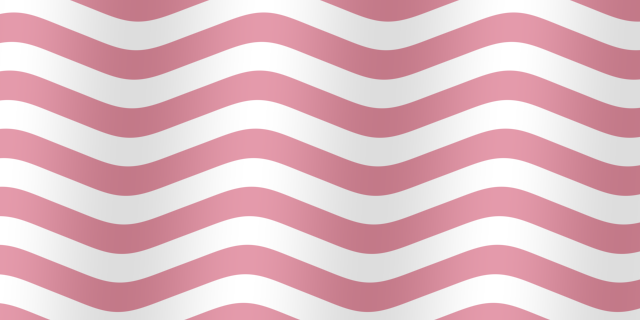
Write a Shadertoy shader that draws this pattern.

```glsl
// Rose and white wavy stripes, shaded like softly folded cloth.
// One slightly leaning cosine bends evenly spaced bands and also
// drives the shading: bright along the crests, dark along the troughs.

const float TAU = 6.2831853;

// Signed distance to the nearest stripe edge, negative inside a stripe.
float stripeDistance(float height) {
    float spacing = 0.1815;
    float fromCentre = abs(fract((height - 0.130) / spacing + 0.5) - 0.5) * spacing;
    return fromCentre - 0.046;
}

void mainImage(out vec4 fragColor, in vec2 fragCoord) {
    vec2 p = fragCoord / iResolution.y;

    // Wave phase is zero on a crest; crests lean right towards the top.
    float phase = TAU * (p.x - 0.757 - 0.07 * p.y) / 0.781;

    // A little third harmonic straightens the slopes between the bends.
    float wave = 0.059 * (cos(phase) + 0.05 * cos(3.0 * phase)) / 1.05;
    float height = p.y - wave;

    // Cloth shading
    float light = 0.5 + 0.5 * cos(phase);
    vec3 white = mix(vec3(0.865), vec3(1.0), light);
    vec3 rose = mix(vec3(0.765, 0.475, 0.535), vec3(0.895, 0.604, 0.670), light);

    // Stripe coverage, smoothed over about one pixel across the edge
    float pixel = length(vec2(dFdx(height), dFdy(height)));
    float stripe = 1.0 - smoothstep(-0.75 * pixel, 0.75 * pixel, stripeDistance(height));

    fragColor = vec4(mix(white, rose, stripe), 1.0);
}
```
